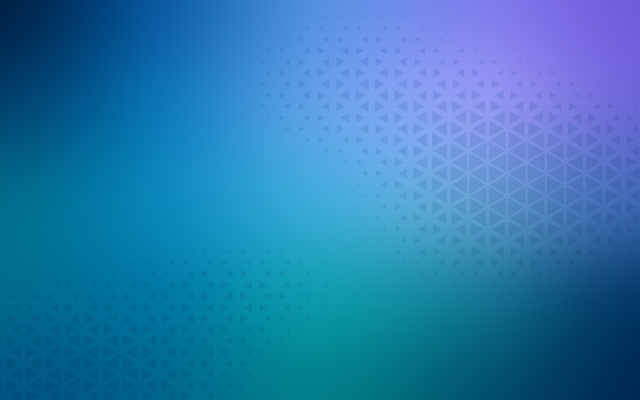
A Shadertoy shader for this background:

```glsl
// A soft mesh gradient from navy and teal to sky blue and violet, overlaid with
// a faint lattice of triangles. Smooth spline weights blend rows of colours;
// each triangle takes its size from broad elliptical fields.

const float LATTICE_SIDE = 0.0558;
const vec2 LATTICE_ORIGIN = vec2(0.7844, 0.65);
const float TRI_HEIGHT = 0.8660254;

// Cubic interpolation weight at distance d from a control colour
float splineWeight(float d) {
    d = abs(d);
    if (d < 1.0) return (1.5 * d - 2.5) * d * d + 1.0;
    if (d < 2.0) return ((-0.5 * d + 2.5) * d - 4.0) * d + 2.0;
    return 0.0;
}

// Blend five evenly spaced colours, t from 0 to 1
vec3 blendFive(float t, vec3 a, vec3 b, vec3 c, vec3 d, vec3 e) {
    vec3 stops[5] = vec3[5](a, b, c, d, e);
    vec3 sum = vec3(0.0);
    float total = 0.0;
    for (int i = 0; i < 5; i++) {
        float w = splineWeight(t * 4.0 - float(i));
        sum += w * stops[i];
        total += w;
    }
    return sum / total;
}

// Colour field, with rows named from the bottom upwards
vec3 meshGradient(vec2 uv) {
    vec3 floorRow = blendFive(uv.x, vec3(0.00, 0.33, 0.51), vec3(0.00, 0.40, 0.55),
        vec3(0.00, 0.49, 0.53), vec3(0.00, 0.32, 0.42), vec3(0.00, 0.16, 0.32));
    vec3 lowRow = blendFive(uv.x, vec3(0.00, 0.41, 0.55), vec3(0.00, 0.47, 0.63),
        vec3(0.05, 0.60, 0.67), vec3(0.08, 0.46, 0.58), vec3(0.02, 0.22, 0.41));
    vec3 midRow = blendFive(uv.x, vec3(0.00, 0.42, 0.54), vec3(0.04, 0.53, 0.73),
        vec3(0.25, 0.67, 0.85), vec3(0.40, 0.63, 0.83), vec3(0.25, 0.41, 0.70));
    vec3 highRow = blendFive(uv.x, vec3(0.00, 0.25, 0.42), vec3(0.05, 0.46, 0.71),
        vec3(0.39, 0.63, 0.91), vec3(0.57, 0.60, 0.95), vec3(0.42, 0.40, 0.84));
    vec3 topRow = blendFive(uv.x, vec3(0.00, 0.13, 0.27), vec3(0.04, 0.35, 0.63),
        vec3(0.33, 0.56, 0.88), vec3(0.49, 0.49, 0.92), vec3(0.43, 0.36, 0.86));
    return blendFive(uv.y, floorRow, lowRow, midRow, highRow, topRow);
}

// Elliptical soft spot
float spot(vec2 p, vec2 center, vec2 radii) {
    vec2 d = (p - center) / radii;
    return exp(-dot(d, d));
}

// Relative triangle size, from 0 (none) to almost 1 (touching)
float triangleScale(vec2 p) {
    float s = 0.95 * spot(p, vec2(1.25, 0.55), vec2(0.27, 0.24));
    s += 0.50 * spot(p, vec2(0.87, 0.79), vec2(0.28, 0.18));
    s += 0.45 * spot(p, vec2(1.54, 0.55), vec2(0.16, 0.17));
    s += 0.80 * spot(p, vec2(0.19, 0.06), vec2(0.40, 0.22));
    s += 0.38 * spot(p, vec2(0.62, 0.28), vec2(0.25, 0.13));
    return clamp(s - 0.06, 0.0, 0.84);
}

// Coverage of the triangle lattice; pixel is the size of one pixel in p
float triangleLattice(vec2 p, float pixel) {
    vec2 q = (p - LATTICE_ORIGIN) / LATTICE_SIDE;
    float column = floor(q.x / TRI_HEIGHT);
    float along = q.x / TRI_HEIGHT - column;
    float dy = q.y - 0.5 * column;
    dy -= floor(dy + 0.5);

    // Choose the right-pointing cell or its left-pointing neighbour
    bool pointsRight = abs(dy) < 0.5 * (1.0 - along);
    float centerX = pointsRight ? 1.0 / 3.0 : 2.0 / 3.0;
    if (!pointsRight) {
        dy -= dy < 0.0 ? -0.5 : 0.5;
        along = 1.0 - along;
    }
    vec2 center = vec2((column + centerX) * TRI_HEIGHT, q.y - dy);
    float size = triangleScale(center * LATTICE_SIDE + LATTICE_ORIGIN);

    // Signed distance to the scaled equilateral triangle
    float x = (along - 1.0 / 3.0) * TRI_HEIGHT;
    float dist = max(-x, 0.5 * x + TRI_HEIGHT * abs(dy)) - size * TRI_HEIGHT / 3.0;
    float edge = pixel / LATTICE_SIDE;
    return smoothstep(0.7 * edge, -0.7 * edge, dist) * smoothstep(0.02, 0.25, size);
}

void mainImage(out vec4 fragColor, in vec2 fragCoord) {
    vec2 uv = fragCoord / iResolution.xy;
    // The lattice keeps its place on a 1.6 by 1 canvas
    vec2 p = uv * vec2(1.6, 1.0);
    vec3 color = meshGradient(uv);

    // Triangles tint the gradient slightly darker
    float coverage = triangleLattice(p, 1.0 / iResolution.y);
    color *= mix(vec3(1.0), vec3(0.88, 0.92, 0.95), coverage);
    fragColor = vec4(clamp(color, 0.0, 1.0), 1.0);
}
```
